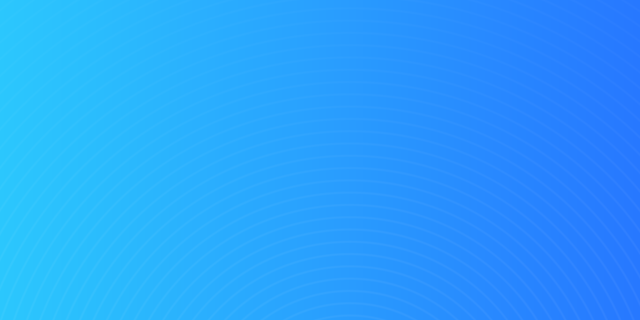
This background is drawn by a WebGL 1 fragment shader. Its source:

```glsl
precision highp float;
// Cyan to blue horizontal gradient with faint concentric rings rising from below.

uniform vec2 u_resolution;

// Soft coverage of thin rings repeated every `spacing` along the radius.
float ringLines(float radius, float spacing, float halfWidth, float softness) {
  float offset = abs(fract(radius / spacing + 0.5) - 0.5) * spacing;
  return 1.0 - smoothstep(halfWidth - softness, halfWidth + softness, offset);
}

void main() {
  vec2 uv = gl_FragCoord.xy / u_resolution;
  float pixel = 1.0 / u_resolution.y;

  // Position in canvas heights, so the rings stay round
  vec2 position = gl_FragCoord.xy * pixel;
  vec2 center = vec2(0.547 * u_resolution.x * pixel, -0.370);

  // Background gradient, easing slightly at both ends
  vec3 cyan = vec3(0.168, 0.780, 0.992);
  vec3 blue = vec3(0.152, 0.470, 1.0);
  float blend = mix(uv.x, smoothstep(0.0, 1.0, uv.x), 0.2);
  vec3 color = mix(cyan, blue, blend);

  // Pale rings, dimmer towards the top
  float radius = length(position - center);
  float rings = ringLines(radius, 0.0384, 0.0032, max(pixel, 0.003));
  float strength = mix(0.048, 0.02, smoothstep(0.1, 1.0, uv.y));
  color = mix(color, vec3(1.0), rings * strength);

  gl_FragColor = vec4(color, 1.0);
}
```
